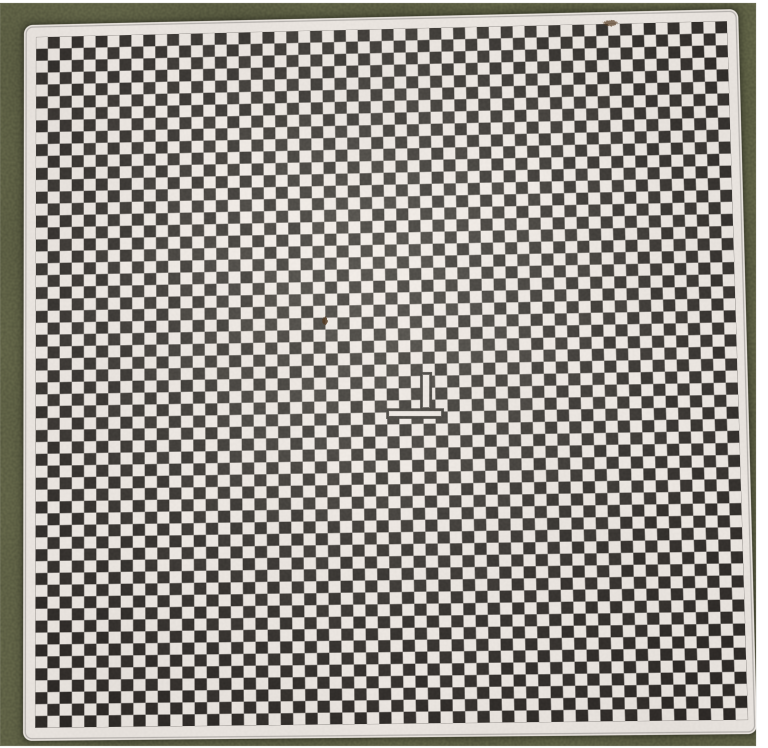
Reproduce this pattern procedurally as a Shadertoy shader.

```glsl
#define CELLS 58.0
#define ASPECT 1.028
#define BOARD_SIZE vec2(0.97, 0.966)
#define CORNER_RADIUS 0.012
#define MARK_LINE 0.0037
#define GLARE_CENTER vec2(0.50, 0.61)
#define PAPER vec3(0.93, 0.91, 0.89)
#define INK vec3(0.165, 0.15, 0.14)
#define INK_GLARE vec3(0.34, 0.33, 0.31)
#define GREEN vec3(0.37, 0.38, 0.27)
#define DIRT vec3(0.33, 0.23, 0.13)
#define SOFTNESS 0.75

float hash(vec2 p) {
    vec3 q = fract(vec3(p.xyx) * 0.1031);
    q += dot(q, q.yzx + 33.33);
    return fract((q.x + q.y) * q.z);
}

vec2 gradient(vec2 cell) {
    float angle = 6.2832 * hash(cell);
    return vec2(cos(angle), sin(angle));
}

float gradientNoise(vec2 p) {
    vec2 i = floor(p), f = fract(p);
    vec2 w = f * f * f * (f * (f * 6.0 - 15.0) + 10.0);
    vec2 e = vec2(0.0, 1.0);
    float low = mix(dot(gradient(i), f), dot(gradient(i + e.yx), f - e.yx), w.x);
    float high = mix(dot(gradient(i + e), f - e), dot(gradient(i + 1.0), f - 1.0), w.x);
    return mix(low, high, w.y);
}

// Coordinates inside a quad (0 to 1), by fixed-point inverse bilinear mapping
vec2 quadCoords(vec2 p, vec2 bl, vec2 br, vec2 tl, vec2 tr) {
    vec2 uv = p;
    for (int i = 0; i < 5; i++) {
        float left = mix(bl.x, tl.x, uv.y), right = mix(br.x, tr.x, uv.y);
        uv.x = (p.x - left) / (right - left);
        float bottom = mix(bl.y, br.y, uv.x), top = mix(tl.y, tr.y, uv.x);
        uv.y = (p.y - bottom) / (top - bottom);
    }
    return uv;
}

float boxDistance(vec2 p, vec2 halfSize) {
    vec2 d = abs(p) - halfSize;
    return length(max(d, 0.0)) + min(max(d.x, d.y), 0.0);
}

float fill(float dist, float soft) {
    return 1.0 - smoothstep(-soft, soft, dist);
}

// Ink coverage of the checker; soft is measured in cells
float checker(vec2 g, float soft) {
    vec2 wave = abs(mod(g + 0.5, 2.0) - 1.0) - 0.5;
    vec2 side = clamp(wave / soft, -1.0, 1.0);
    return 0.5 + 0.5 * side.x * side.y;
}

// Outlined bar laid over the checker
vec3 drawBar(vec3 base, vec3 ink, vec3 paper, vec2 p, vec2 halfSize, float soft) {
    float d = boxDistance(p, halfSize);
    base = mix(base, ink, fill(d, soft));
    return mix(base, paper, fill(d + MARK_LINE, soft));
}

float speck(vec2 p, vec2 size, float soft) {
    float ragged = 0.35 * gradientNoise(p * 420.0 + 7.0);
    return fill((length(p / size) - 1.0 + ragged) * size.y, soft);
}

void mainImage(out vec4 fragColor, in vec2 fragCoord) {
    vec2 p = fragCoord / iResolution.xy * vec2(ASPECT, 1.0);
    float soft = SOFTNESS / iResolution.y;
    float cloud = gradientNoise(p * 5.0);
    float grain = gradientNoise(p * 260.0);

    vec2 boardUv = quadCoords(p, vec2(0.0308, 0.0094), vec2(1.0134, 0.0187),
                              vec2(0.0321, 0.9665), vec2(0.988, 0.988));
    vec2 gridUv = quadCoords(p, vec2(0.0469, 0.0268), vec2(1.0013, 0.0375),
                             vec2(0.0482, 0.9505), vec2(0.9732, 0.9719));
    float boardDist = boxDistance((boardUv - 0.5) * BOARD_SIZE,
                                  0.5 * BOARD_SIZE - CORNER_RADIUS) - CORNER_RADIUS;

    // Green ground with a contact shadow
    vec3 color = GREEN * (1.0 + 0.12 * cloud + 0.12 * grain);
    color *= 1.0 - 0.35 * exp(-max(boardDist, 0.0) * 220.0);

    // Lit paper and ink
    float glare = exp(-5.0 * dot(p - GLARE_CENTER, p - GLARE_CENTER));
    vec3 paper = PAPER * (0.965 + 0.04 * glare + 0.025 * cloud + 0.015 * grain);
    vec3 ink = mix(INK, INK_GLARE, glare) * (1.0 + 0.1 * grain);

    // Checker with slight tone changes from cell to cell
    vec2 g = gridUv * CELLS;
    float inkTone = 0.94 + 0.12 * hash(floor(g) + 11.0);
    float inGrid = fill(boxDistance(gridUv - 0.5, vec2(0.5)), soft);
    vec3 board = mix(paper, ink * inkTone, checker(g, soft * CELLS) * inGrid);

    // Two outlined bars
    board = drawBar(board, ink, paper, p - vec2(0.5703, 0.4772), vec2(0.008, 0.0254), soft);
    board = drawBar(board, ink, paper, p - vec2(0.5556, 0.4471), vec2(0.0386, 0.007), soft);

    // Dirt and worn rim
    board = mix(board, DIRT, 0.85 * speck(p - vec2(0.435, 0.571), vec2(0.0035, 0.005), soft));
    board = mix(board, DIRT, 0.7 * speck(p - vec2(0.817, 0.969), vec2(0.009, 0.004), soft));
    board *= 1.0 - 0.22 * fill(abs(boardDist + 0.003) - 0.0008, soft);
    color = mix(color, board, fill(boardDist, soft));

    // White border around the scene
    float scene = boxDistance(p - vec2(0.506, 0.49935), vec2(0.506, 0.49665));
    color = mix(vec3(1.0), color, fill(scene, soft));
    fragColor = vec4(color, 1.0);
}
```
